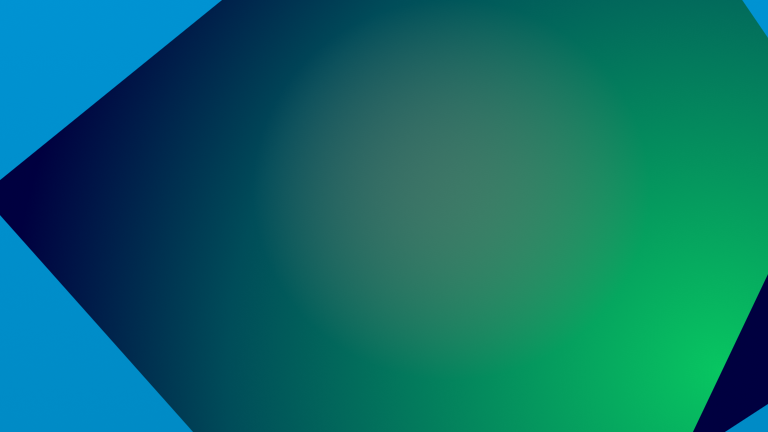
Give the GLSL for this background, as a WebGL 2 fragment shader.

```glsl
#version 300 es
precision highp float;

uniform vec2 u_resolution;
out vec4 fragColor;

const vec3 NAVY = vec3(0.0, 0.0, 0.25);
const vec3 TEAL = vec3(0.0, 0.30, 0.35);
const vec3 GREEN = vec3(0.03, 0.775, 0.38);
const vec3 HAZE = vec3(0.55, 0.48, 0.46);
const vec3 SKY_LOW = vec3(0.0, 0.545, 0.775);
const vec3 SKY_HIGH = vec3(0.0, 0.575, 0.825);

float hash(vec2 p) {
    return fract(sin(dot(p, vec2(127.1, 311.7))) * 43758.5453);
}

// Signed distance to the line a-b, positive on its left
float leftOf(vec2 p, vec2 a, vec2 b) {
    vec2 dir = normalize(b - a);
    return dir.x * (p.y - a.y) - dir.y * (p.x - a.x);
}

float coverage(float dist, float pixel) {
    return smoothstep(-0.7 * pixel, 0.7 * pixel, dist);
}

// Radial ramp from green through teal to navy
vec3 radialRamp(vec2 p, vec2 center) {
    float d = length(p - center);
    vec3 inner = mix(GREEN, TEAL, clamp(d / 1.14, 0.0, 1.0));
    return mix(inner, NAVY, clamp((d - 1.14) / 0.51, 0.0, 1.0));
}

// Round glow that fades to nothing at its rim
float softDisc(vec2 p, vec2 center, vec2 radius) {
    vec2 q = (p - center) / radius;
    return max(1.0 - dot(q, q), 0.0);
}

// Tilted panel whose corners reach past the canvas
float panelDistance(vec2 p) {
    float upperLeft = leftOf(p, vec2(0.514, 1.0), vec2(0.0, 0.583));
    float lowerLeft = leftOf(p, vec2(0.0, 0.502), vec2(0.447, 0.0));
    float lowerRight = leftOf(p, vec2(1.678, 0.0), vec2(1.778, 0.065));
    float upperRight = leftOf(p, vec2(1.778, 0.912), vec2(1.718, 1.0));
    return min(min(upperLeft, lowerLeft), min(lowerRight, upperRight));
}

void main() {
    vec2 p = gl_FragCoord.xy / u_resolution.y;
    float pixel = 1.0 / u_resolution.y;

    // Lit face with a hazy glow
    vec3 face = radialRamp(p, vec2(1.667, 0.143));
    float glow = softDisc(p, vec2(1.045, 0.56), vec2(0.46, 0.44));
    face = mix(face, HAZE, 0.42 * glow);

    // Dark wedge beside the face
    float faceEdge = leftOf(p, vec2(1.604, 0.0), vec2(1.778, 0.366));
    vec3 panel = mix(NAVY, face, coverage(faceEdge, pixel));

    // Panel over the blue ground
    vec3 color = mix(SKY_LOW, SKY_HIGH, p.y);
    color = mix(color, panel, coverage(panelDistance(p), pixel));

    // Faint dither against banding
    color += (hash(gl_FragCoord.xy) - 0.5) / 255.0;
    fragColor = vec4(color, 1.0);
}
```
